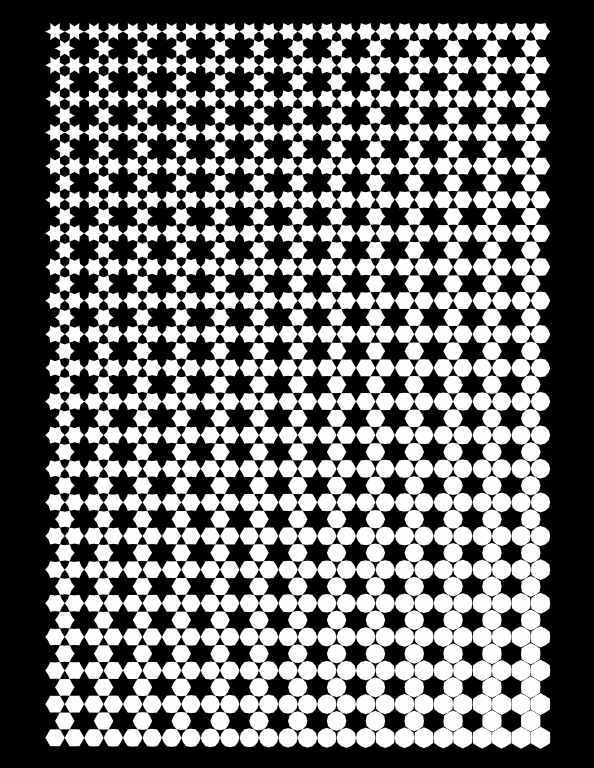
Reproduce this pattern procedurally as a Shadertoy shader.

```glsl
// A lattice of touching white shapes morphing from six-pointed stars to round hexagons on black.

const float PITCH = 0.02528;              // spacing of neighbours, in canvas heights
const vec2 CENTER = vec2(0.001, -0.0009); // lattice centre, from the canvas centre
const vec2 LAST_FULL = vec2(25.0, 21.0);  // last column and row of the dense rows
const vec2 LAST_HALF = vec2(12.0, 20.0);  // last column and row of the sparse rows
const float TIP_RADIUS = 0.5;             // fixed outer tips, in pitches

// Radius of the six moving corners relative to the tips, at the lattice corners
const float NOTCH_TOP_LEFT = 0.53;
const float NOTCH_TOP_RIGHT = 0.79;
const float NOTCH_BOTTOM_LEFT = 0.87;
const float NOTCH_BOTTOM_RIGHT = 1.14;

const vec3 BACKGROUND = vec3(0.0);
const vec3 INK = vec3(0.996);
const float SQRT3 = 1.7320508;
const float SIXTH = 1.0471976;            // sixty degrees

// Signed distance to a 12-gon with tips at multiples of sixty degrees
float starDistance(vec2 p, float notch) {
    float angle = abs(mod(atan(p.y, p.x) + 0.5 * SIXTH, SIXTH) - 0.5 * SIXTH);
    vec2 folded = length(p) * vec2(cos(angle), sin(angle));
    vec2 tip = vec2(TIP_RADIUS, 0.0);
    vec2 edge = TIP_RADIUS * notch * vec2(0.5 * SQRT3, 0.5) - tip;
    return dot(folded - tip, normalize(vec2(edge.y, -edge.x)));
}

// Corner radius blended across the whole lattice
float notchAt(vec2 center) {
    vec2 t = center / (LAST_FULL * vec2(1.0, SQRT3));
    float bottom = mix(NOTCH_BOTTOM_LEFT, NOTCH_BOTTOM_RIGHT, t.x);
    float top = mix(NOTCH_TOP_LEFT, NOTCH_TOP_RIGHT, t.x);
    return mix(bottom, top, t.y);
}

// Distance to the nearest shape of one rectangular grid
float gridDistance(vec2 p, vec2 origin, vec2 cell, vec2 last) {
    vec2 id = clamp(floor((p - origin) / cell + 0.5), vec2(0.0), last);
    vec2 center = origin + id * cell;
    return starDistance(p - center, notchAt(center));
}

void mainImage(out vec4 fragColor, in vec2 fragCoord) {
    vec2 canvas = (fragCoord - 0.5 * iResolution.xy) / iResolution.y;
    vec2 fullCell = vec2(1.0, SQRT3);
    vec2 p = (canvas - CENTER) / PITCH + 0.5 * LAST_FULL * fullCell;

    // Dense rows, with sparse rows nested between them
    float dense = gridDistance(p, vec2(0.0), fullCell, LAST_FULL);
    float sparse = gridDistance(p, 0.5 * fullCell, vec2(2.0, SQRT3), LAST_HALF);

    float pixel = 1.0 / (PITCH * iResolution.y);
    float coverage = clamp(0.5 - min(dense, sparse) / pixel, 0.0, 1.0);
    fragColor = vec4(mix(BACKGROUND, INK, coverage), 1.0);
}
```
